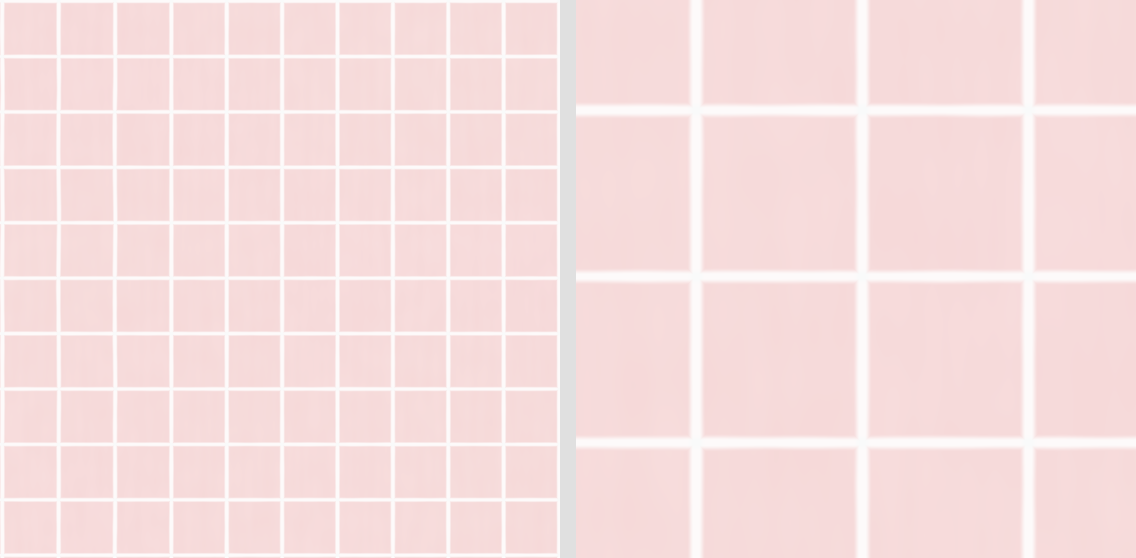
Left, the full canvas; right, a detail of the centre.
This pattern is drawn by a WebGL 2 fragment shader. Its source:

```glsl
#version 300 es
precision highp float;
// Ten by ten pale pink square tiles divided by soft, near-white grout lines.
// Grout is the distance to the nearest line of a grid; gradient noise adds
// a faint mottling, vertical streaks and slight wear to the lines.

uniform vec2 u_resolution;
out vec4 fragColor;

const vec3 TILE_PINK = vec3(0.966, 0.858, 0.857);
const vec3 GROUT_WHITE = vec3(0.992, 0.982, 0.981);
const vec3 JOINT_WHITE = vec3(0.970, 0.980, 0.980);

const float BEND_X = 0.306;      // column line where the pitch changes
const float PITCH_LEFT = 0.1006;
const float PITCH_RIGHT = 0.0989;
const float PITCH_Y = 0.0993;
const float BOTTOM_LINE = 0.005;
const vec2 GROUT_HALF = vec2(0.0036, 0.0032);
const float GROUT_BLUR = 0.0021;

float hash(vec2 p) {
  vec3 q = fract(vec3(p.xyx) * 0.1031);
  q += dot(q, q.yzx + 33.33);
  return fract((q.x + q.y) * q.z);
}

vec2 gradientAt(vec2 cell) {
  float angle = 6.2832 * hash(cell);
  return vec2(cos(angle), sin(angle));
}

float gradientNoise(vec2 p) {
  vec2 i = floor(p);
  vec2 f = fract(p);
  vec2 u = f * f * f * (f * (f * 6.0 - 15.0) + 10.0);
  vec2 e = vec2(1.0, 0.0);
  float a = dot(gradientAt(i), f);
  float b = dot(gradientAt(i + e.xy), f - e.xy);
  float c = dot(gradientAt(i + e.yx), f - e.yx);
  float d = dot(gradientAt(i + e.xx), f - e.xx);
  return mix(mix(a, b, u.x), mix(c, d, u.x), u.y);
}

// Distance to the nearest line of a family spaced by pitch
float lineDistance(float x, float start, float pitch) {
  return abs(fract((x - start) / pitch + 0.5) - 0.5) * pitch;
}

float softLine(float distanceToLine, float halfWidth, float blur) {
  return 1.0 - smoothstep(halfWidth - blur, halfWidth + blur, distanceToLine);
}

vec3 tileColor(vec2 uv, vec2 tile) {
  float shade = 0.004 * (hash(tile + 7.0) - 0.5);
  float mottle = 0.007 * gradientNoise(uv * 24.0);
  float streaks = 0.008 * gradientNoise(uv * vec2(70.0, 6.0) + 40.0);
  float warmth = 0.006 * gradientNoise(uv * 3.0 + 15.0);
  vec3 tint = vec3(0.4, 1.0, 1.0) * (shade + mottle + streaks);
  return TILE_PINK + tint + vec3(-0.3, 0.5, -0.2) * warmth;
}

void main() {
  vec2 uv = gl_FragCoord.xy / u_resolution;
  float pixel = 1.0 / min(u_resolution.x, u_resolution.y);
  float blur = max(GROUT_BLUR, 0.75 * pixel);

  // Grid, with slightly wider columns and a small waver on the left
  float leftSide = 1.0 - smoothstep(0.2, 0.35, uv.x);
  float waver = 0.0012 * leftSide * gradientNoise(uv * vec2(3.0, 9.0) + 5.0);
  float pitchX = uv.x < BEND_X ? PITCH_LEFT : PITCH_RIGHT;
  float columnGap = lineDistance(uv.x + waver, BEND_X, pitchX);
  float rowGap = lineDistance(uv.y, BOTTOM_LINE, PITCH_Y);
  vec2 tile = floor(vec2((uv.x - BEND_X) / pitchX, (uv.y - BOTTOM_LINE) / PITCH_Y));

  // Grout, with slight wear along its length
  float wear = 0.0005 * gradientNoise(uv * 28.0 + 60.0);
  float column = softLine(columnGap, GROUT_HALF.x + wear, blur);
  float row = softLine(rowGap, GROUT_HALF.y + wear, blur);
  float grout = max(column, row);
  vec3 groutColor = mix(GROUT_WHITE, JOINT_WHITE, 0.7 * column * row);

  fragColor = vec4(mix(tileColor(uv, tile), groutColor, grout), 1.0);
}
```
